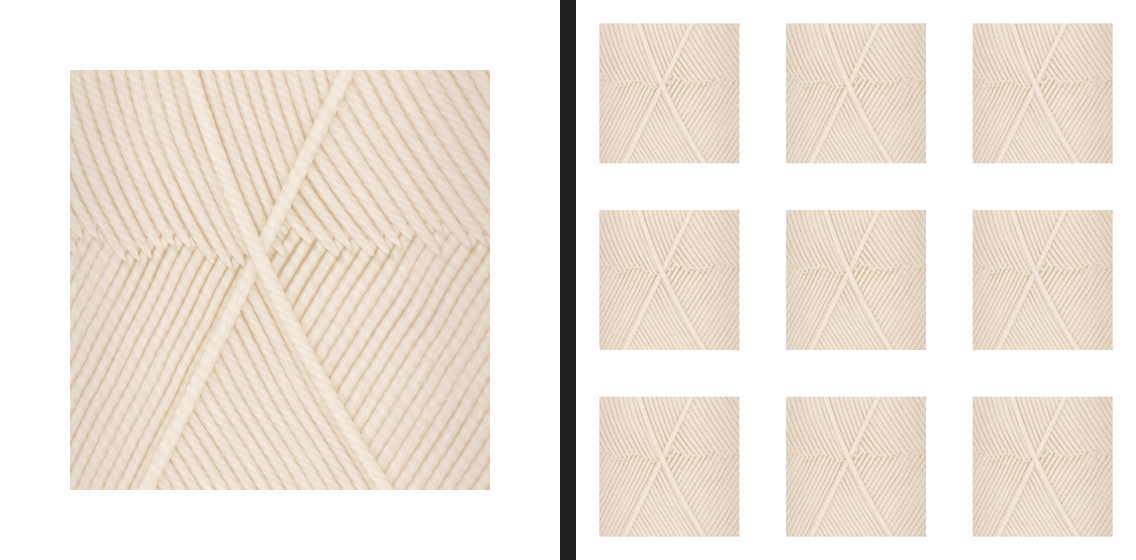
Left, the tile; right, the same tile 3 across and 3 down.
Write a WebGL 1 fragment shader that draws this texture.

```glsl
precision highp float;
uniform vec2 u_resolution;

const float TAU = 6.2831853;
const vec3 PAPER = vec3(1.0);
const vec3 CREAM = vec3(0.945, 0.905, 0.848);
const vec3 GAP = vec3(0.80, 0.70, 0.56);
const vec3 SIDE_TINT = vec3(0.955, 0.942, 0.942);
const vec2 CROSSING = vec2(0.462, 0.544);
const float MARGIN = 0.125;
const float STRAND_HALF = 0.0155;

float hash(vec2 p) {
  vec3 q = fract(vec3(p.xyx) * 0.1031);
  q += dot(q, q.yzx + 33.33);
  return fract((q.x + q.y) * q.z);
}

float noise(vec2 p) {
  vec2 i = floor(p);
  vec2 f = fract(p);
  f = f * f * (3.0 - 2.0 * f);
  float low = mix(hash(i), hash(i + vec2(1.0, 0.0)), f.x);
  float high = mix(hash(i + vec2(0.0, 1.0)), hash(i + vec2(1.0, 1.0)), f.x);
  return mix(low, high, f.y);
}

// Brightness of one twisted strand: u runs across from -0.5 to 0.5
float strand(float u, float along, float id, float depth) {
  float phase = hash(vec2(id, 3.0));
  float wobble = noise(vec2(id * 5.0, along * 25.0)) * 0.5;
  float ply = 0.5 + 0.5 * sin(TAU * (along * 52.0 + u * 1.1 + phase + wobble));
  float fibre = noise(vec2(u * 11.0 + id * 17.0, along * 70.0 + u * 9.0)) - 0.5;
  float fuzz = noise(vec2(u * 24.0 + id * 31.0, along * 210.0)) - 0.5;
  float groove = pow(min(abs(2.0 * u), 1.0), 3.5);
  float shade = 1.0 - depth * groove - 0.15 * (1.0 - ply) * (0.6 + groove);
  return shade + 0.20 * fibre + 0.13 * fuzz - 0.10 * u;
}

// Row of parallel strands; across is counted in strands
float yarnRow(float across, float along, float seed, float looseness) {
  float id = floor(across) + seed;
  float open = noise(vec2(id * 3.7, along * 9.0 + seed));
  float depth = mix(0.22, 0.72, open) + looseness * open;
  return strand(fract(across) - 0.5, along, id, depth);
}

// Upper strands whose rounded tips lie over the lower strands
float chevron(float upper, float lower, float y, float tipY, float seed, float looseness) {
  float sway = 0.22 * (noise(vec2(y * 9.0, seed + upper * 0.3)) - 0.5);
  upper += sway;
  lower += sway;
  float u = fract(upper) - 0.5;
  float tip = tipY + 0.055 * (hash(vec2(floor(upper), seed)) - 0.5);
  float reach = y - tip - 0.16 * u * u;
  float over = smoothstep(-0.003, 0.003, reach);
  float tipShadow = smoothstep(-0.028, 0.0, reach) * (1.0 - over);
  float under = yarnRow(lower, y, seed + 60.0, looseness) - 0.28 * tipShadow;
  return mix(under, yarnRow(upper, y, seed, looseness), over);
}

// Lays a single strand, with its shadow, over the shade below
float layStrand(float below, float across, float along, float seed, float pixel) {
  float dist = abs(across) - STRAND_HALF;
  float shadow = 0.30 * exp(-max(dist, 0.0) * 130.0);
  float cover = 1.0 - smoothstep(-pixel, pixel, dist);
  float top = strand(across / (2.0 * STRAND_HALF), along, seed, 0.24) + 0.06;
  return mix(below - shadow, top, cover);
}

float woundYarn(vec2 d, float pixel) {
  float y = d.y;
  float fallA = d.x + 0.45 * y - 0.22 * y * y;
  float riseB = d.x - 0.48 * y;
  float looseness = 0.5 * exp(-dot(d, d) * 18.0) + 0.3 * exp(-abs(y) * 18.0);

  // Four fields around the crossing
  float shade;
  if (fallA < 0.0 && riseB < 0.0) {
    float upper = (d.x + 0.6 * y - 0.6 * y * y) / 0.026;
    shade = chevron(upper, (d.x - 0.5 * y) / 0.024, y, 0.005, 11.0, looseness);
  } else if (fallA > 0.0 && riseB > 0.0) {
    float upper = (d.x + 0.75 * y - 0.3 * y * y) / 0.031;
    shade = chevron(upper, (d.x - 0.62 * y) / 0.029, y, 0.02, 140.0, looseness);
  } else {
    float sway = 0.3 * noise(vec2(y * 8.0, 2.0));
    shade = yarnRow(fallA / 0.025 + sway, y, 270.0, looseness);
  }

  // Two crossing strands on top
  shade = layStrand(shade, riseB, y, 401.0, pixel);
  return layStrand(shade, fallA, y, 402.0, pixel);
}

void main() {
  vec2 uv = gl_FragCoord.xy / u_resolution;
  float pixel = 1.0 / min(u_resolution.x, u_resolution.y);
  float shade = clamp(woundYarn(uv - CROSSING, pixel), 0.0, 1.15);
  vec3 yarn = mix(GAP, CREAM, shade);

  // The ball turns away from the light at its sides
  float side = smoothstep(0.16, 0.40, abs(uv.x - 0.48));
  yarn *= mix(vec3(1.0), SIDE_TINT, side);

  // White margin closes the tile on all sides
  vec2 inset = 0.5 - MARGIN - abs(uv - 0.5);
  float swatch = clamp(min(inset.x, inset.y) / pixel + 0.5, 0.0, 1.0);
  gl_FragColor = vec4(mix(PAPER, yarn, swatch), 1.0);
}
```
